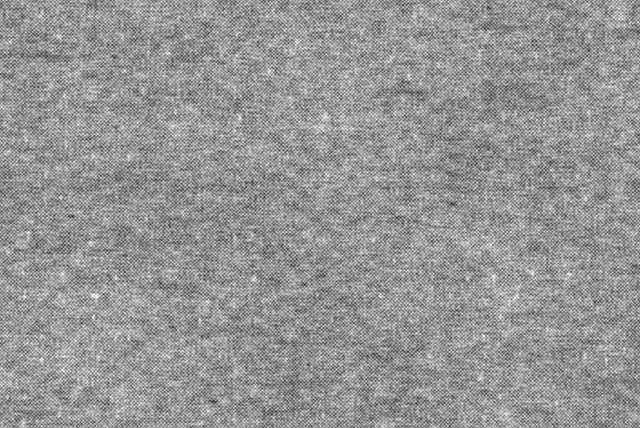
Give the GLSL for this texture, as a Shadertoy shader.

```glsl
// Grey chambray cloth: a fine plain weave with mottled yarn, pale flecks and dark slubs.

vec2 hash2(vec2 cell) {
    vec3 h = fract(cell.xyx * vec3(0.1031, 0.1030, 0.0973));
    h += dot(h, h.yzx + 33.33);
    return fract((h.xx + h.yz) * h.zy);
}

vec2 gradientAt(vec2 corner) {
    float angle = 6.2832 * hash2(corner).x;
    return vec2(cos(angle), sin(angle));
}

// Gradient noise, roughly -0.7 to 0.7
float noise(vec2 p) {
    vec2 i = floor(p), f = p - i;
    vec2 u = f * f * f * (f * (f * 6.0 - 15.0) + 10.0);
    vec2 e = vec2(1.0, 0.0);
    float low = mix(dot(gradientAt(i), f), dot(gradientAt(i + e), f - e), u.x);
    float high = mix(dot(gradientAt(i + e.yx), f - e.yx), dot(gradientAt(i + 1.0), f - 1.0), u.x);
    return mix(low, high, u.y);
}

// Soft oval spots, at most one in each cell; radius is a fraction of the cell
float spots(vec2 p, vec2 cellSize, vec2 radius, float chance, float seed) {
    vec2 q = p / cellSize;
    vec2 cell = floor(q) + seed;
    vec2 centre = mix(vec2(0.3), vec2(0.7), hash2(cell));
    vec2 trait = hash2(cell + 57.0);
    vec2 d = (fract(q) - centre) / (radius * mix(0.65, 1.1, trait.y));
    return step(trait.x, chance) * mix(0.5, 1.0, trait.y) * exp(-dot(d, d));
}

void mainImage(out vec4 fragColor, in vec2 fragCoord) {
    vec2 p = fragCoord / iResolution.y;

    // Threads wander slightly from a straight grid
    vec2 wander = vec2(noise(p * 19.0 + 3.0), noise(p * 17.0 + 40.0));
    vec2 thread = p * 236.0 + wander * 0.9;

    // Over-and-under checker of pale and dark yarn
    float weave = cos(3.14159 * thread.x) * cos(3.14159 * thread.y);
    float patchiness = noise(p * vec2(30.0, 42.0) + 11.0);
    float tone = 0.585 + weave * (0.155 - 0.08 * patchiness);

    // Uneven yarn: fine grain, weft streaks, warp streaks
    float grain = noise(p * vec2(145.0, 165.0) + 70.0);
    tone += 0.24 * grain;
    tone += 0.15 * noise(p * vec2(26.0, 170.0) + 150.0);
    tone += 0.10 * noise(p * vec2(160.0, 38.0) + 230.0);

    // Mottling and broad shading
    tone += 0.13 * patchiness;
    tone += 0.08 * noise(p * vec2(8.0, 15.0) + 90.0);
    tone += 0.06 * noise(p * vec2(2.2, 3.0) + 20.0);

    // Pale neps, dark specks and long dark slubs along the weft
    tone += 0.24 * spots(p, vec2(0.041, 0.047), vec2(0.10, 0.16), 0.28, 5.0);
    tone += 0.20 * spots(p + 0.021, vec2(0.067, 0.059), vec2(0.08, 0.10), 0.25, 131.0);
    tone -= 0.30 * spots(p, vec2(0.11, 0.093), vec2(0.07, 0.045), 0.22, 260.0);
    float slub = spots(p + vec2(0.0, 0.006 * wander.y), vec2(0.27, 0.075), vec2(0.20, 0.09), 0.22, 390.0);
    tone -= slub * (0.17 + 0.15 * grain);

    // Faintly cool on the left, neutral on the right
    float cool = mix(0.009, 0.001, fragCoord.x / iResolution.x);
    vec3 cloth = vec3(tone) + cool * vec3(-0.5, 0.1, 0.8);
    fragColor = vec4(clamp(cloth, 0.1, 0.93), 1.0);
}
```
